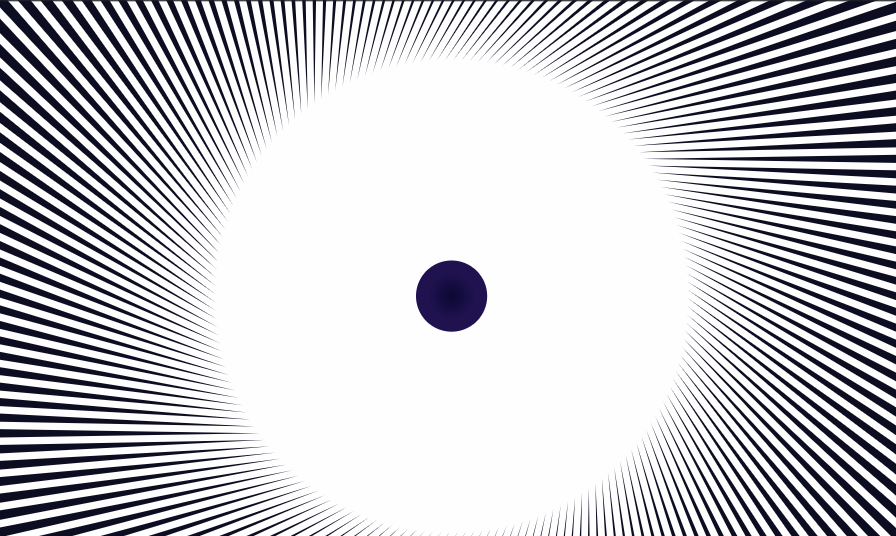
This background is drawn by a Shadertoy shader. Its source:

```glsl
// A dark disc in a bright round clearing, ringed by tapering rays.
// Each ray lies on a line tangent to a hidden inner circle, which gives the
// burst its twist; wedge coverage is filtered analytically.

const float TAU = 6.2831853;
const float RAY_COUNT = 180.0;

// Share of a pixel covered by a band, given distance from its axis
float bandCoverage(float dist, float halfWidth, float pixel) {
    return clamp(0.5 + (halfWidth - dist) / pixel, 0.0, 1.0)
         - clamp(0.5 - (halfWidth + dist) / pixel, 0.0, 1.0);
}

float twistedRays(vec2 p, float pixel) {
    float tangentRadius = 0.256;
    float clearing = 0.44;
    float r = max(length(p), tangentRadius + 0.001);

    // Direction of, and distance along, the tangent line through p
    float direction = atan(p.y, p.x) - asin(tangentRadius / r);
    float along = sqrt(r * r - tangentRadius * tangentRadius);
    float start = sqrt(clearing * clearing - tangentRadius * tangentRadius);

    // Wedges widen outward from the clearing
    float spacing = along * TAU / RAY_COUNT;
    float dist = abs(fract(direction * RAY_COUNT / TAU + 0.5) - 0.5) * spacing;
    float halfWidth = 0.46 * max(along - start, 0.0) * TAU / RAY_COUNT;
    return bandCoverage(dist, halfWidth, pixel);
}

void mainImage(out vec4 fragColor, in vec2 fragCoord) {
    float pixel = 1.0 / iResolution.y;
    vec2 uv = fragCoord / iResolution.xy;
    vec2 p = (uv - vec2(0.504, 0.4476)) * vec2(iResolution.x * pixel, 1.0);

    // Rays on white
    vec3 ink = vec3(0.05, 0.05, 0.135);
    vec3 color = mix(vec3(0.995), ink, twistedRays(p, pixel));

    // Central disc, darker toward its middle
    float discRadius = 0.0664;
    float r = length(p);
    vec3 discColor = mix(vec3(0.05, 0.035, 0.21), vec3(0.12, 0.07, 0.31),
                         smoothstep(0.0, 0.7, r / discRadius));
    color = mix(color, discColor, clamp(0.5 + (discRadius - r) / pixel, 0.0, 1.0));

    // Thin dark strip along the top edge
    float strip = clamp(0.5 + (uv.y - 0.9975) / pixel, 0.0, 1.0);
    color = mix(color, vec3(0.12, 0.12, 0.15), strip * 0.85);

    fragColor = vec4(color, 1.0);
}
```
